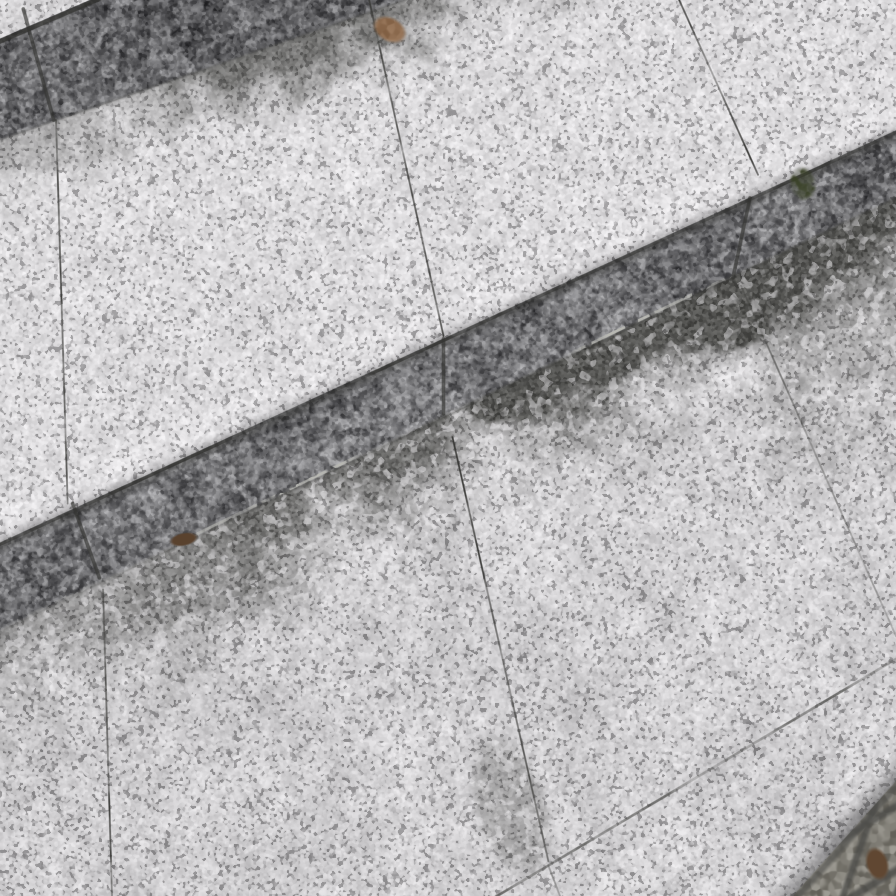
Give the GLSL for this texture, as a WebGL 2 fragment shader.

```glsl
#version 300 es
precision highp float;
// Speckled granite steps seen at a slant, with dark risers, joints, damp stains and dry leaves.
uniform vec2 u_resolution;
out vec4 fragColor;

const vec3 LIGHT = vec3(.865, .86, .868);
const vec3 RISER = vec3(.45, .45, .46);
const vec3 STAIN = vec3(.31, .31, .3);
const vec3 GAP = vec3(.2, .2, .19);
const vec3 LEDGE = vec3(.72, .72, .7);
const vec3 LEAF = vec3(.5, .37, .26);
const vec3 MOSS = vec3(.22, .25, .15);

float hash(vec2 p) {
  vec3 q = fract(p.xyx * .1031);
  q += dot(q, q.yzx + 33.33);
  return fract((q.x + q.y) * q.z);
}

// Softly blended cellular noise: each crystal has its own tone
float crystals(vec2 p, float sharpness) {
  float total = 0., weights = 1e-6;
  for (int i = 0; i < 9; i++) {
    vec2 id = floor(p) + vec2(i % 3 - 1, i / 3 - 1);
    vec2 away = id + vec2(hash(id), hash(id + 71.7)) - p;
    float w = exp(-sharpness * dot(away, away));
    total += w * hash(id + 19.3);
    weights += w;
  }
  return total / weights;
}

float blotches(vec2 p) {
  return .5 * crystals(p, 4.) + .3 * crystals(p * 2.3 + 5., 4.) + .2 * crystals(p * 6. + 9., 4.);
}

// Signed distance to a slanted line, positive above it
float slant(vec2 p, float height, float slope) {
  return (p.y - height - slope * p.x) / sqrt(1. + slope * slope);
}

// Distance to the segment from ends.xy to ends.zw
float segment(vec2 p, vec4 ends) {
  vec2 a = p - ends.xy, b = ends.zw - ends.xy;
  return length(a - b * clamp(dot(a, b) / dot(b, b), 0., 1.));
}

float stroke(float d, float halfWidth, float soft) {
  return 1. - smoothstep(halfWidth - soft, halfWidth + soft, abs(d));
}

float span(float x, float a, float b) {
  return smoothstep(a, a + .03, x) * (1. - smoothstep(b - .03, b, x));
}

float ellipse(vec2 p, vec2 center, vec2 radii, float angle) {
  float c = cos(angle), s = sin(angle);
  return 1. - smoothstep(.75, 1.15, length((p - center) * mat2(c, s, -s, c) / radii));
}

void main() {
  vec2 p = gl_FragCoord.xy / u_resolution;
  float aa = .8 / min(u_resolution.x, u_resolution.y);
  float fine = crystals(p * 310., 6.);
  float coarse = crystals(p * 150. + 40., 6.);
  float patches = blotches(p * 13.) - .5;
  float clouds = blotches(p * 34. + 3.) - .5;

  // Edges that divide treads, risers and ground
  float upperTop = slant(p, .957, .43);
  float upperFoot = slant(p, .844, .345);
  float nose = slant(p, .3945, .46);
  float foot = slant(p, .297, .483);
  float front = slant(p, -.3295, .594);
  float curb = slant(p, -.986, 1.114);

  // Granite: pale treads with dark flecks, darker mottled risers
  float fleck = 1. - smoothstep(.08, .32, fine);
  float tone = (fine - .5) * .12 + (coarse - .5) * .09 - .19 * fleck;
  vec3 upper = LIGHT - .01 + tone + clouds * .05;
  vec3 lower = LIGHT - .05 + tone + patches * .09 + clouds * .08;
  vec3 riser = RISER + (coarse - .5) * .28 + (fine - .5) * .22 + (patches + clouds) * .17;

  // Damp stains spreading from the foot of each riser
  vec3 damp = STAIN + (fine - .5) * .2;
  float depth = patches * .12 + clouds * .07 - foot;
  float right = smoothstep(.8, .9, p.x);
  float wet = .25 + .38 * smoothstep(.08, .3, p.x);
  wet *= 1. - smoothstep(-.02, .16 + .14 * right, depth);
  wet += (.15 + .35 * smoothstep(.42, .56, p.x)) * (1. - smoothstep(.01, .07 + .03 * right, depth));
  wet += .3 * ellipse(p, vec2(.57, .1), vec2(.04, .08), .3);
  wet *= 1. - .55 * smoothstep(.5, .85, coarse);
  lower = mix(lower, damp, min(wet, .95));
  wet = 1. - smoothstep(-.01, .085, patches * .1 + clouds * .06 - upperFoot);
  upper = mix(upper, damp, wet * (.35 + .4 * span(p.x, .17, .52)));

  // Rounded front edge of the upper tread
  upper += .025 * span(nose, 0., .055) - .14 * (1. - smoothstep(0., .012, nose));

  // Surfaces stacked from the lower tread upwards
  vec3 col = mix(lower, riser, smoothstep(-.003, .003, foot));
  col = mix(col, upper, smoothstep(-aa, aa, nose));
  col = mix(col, riser - .05, smoothstep(-.002, .002, upperFoot));
  col = mix(col, LIGHT - .03 + tone, smoothstep(-aa, aa, upperTop));

  // Shadow gaps and chipped pale ledge, unevenly worn
  float worn = clamp(.75 + patches + clouds, .3, 1.);
  col = mix(col, GAP, .85 * worn * stroke(nose + .002, .0018, aa));
  col = mix(col, GAP, .4 * stroke(nose + .005, .004, .005));
  col = mix(col, GAP, .75 * stroke(upperTop + .003, .0025, aa));
  col = mix(col, GAP, .45 * worn * stroke(upperFoot, .001, .003));
  col = mix(col, GAP, .5 * worn * stroke(foot + .002, .001, .003));
  float chips = span(p.x, .19, .41) + span(p.x, .63, .83) + .4 * span(p.x, 0., .12);
  col = mix(col, LEDGE, chips * worn * smoothstep(.2, .5, coarse) * stroke(foot - .001, .0015, aa));

  // Joints between slabs
  float tread = segment(p, vec4(.0625, .866, .0755, .438));
  tread = min(tread, segment(p, vec4(.412, 1, .495, .625)));
  tread = min(tread, segment(p, vec4(.758, 1, .846, .805)));
  tread = min(tread, segment(p, vec4(.505, .512, .612, .039)));
  tread = min(tread, segment(p, vec4(.115, .342, .125, 0)));
  float upright = segment(p, vec4(.026, .99, .06, .866));
  upright = min(upright, segment(p, vec4(.081, .438, .111, .355)));
  upright = min(upright, segment(p, vec4(.495, .622, .495, .538)));
  upright = min(upright, segment(p, vec4(.837, .779, .818, .69)));
  float faint = segment(p, vec4(.827, .681, 1, .29));
  faint = min(faint, segment(p, vec4(.612, .034, .625, 0)));
  col = mix(col, GAP, .9 * worn * stroke(tread, .001, aa));
  col = mix(col, GAP, .65 * stroke(upright, .002, aa));
  col = mix(col, GAP, .5 * worn * stroke(faint, .001, aa));
  col = mix(col, GAP + .1, .8 * worn * stroke(front, .0014, aa));

  // Worn curb and paved ground in the corner
  col *= 1. - .3 * (1. - smoothstep(0., .025, curb));
  vec2 paver = abs(fract(vec2(p.x - .35 * p.y, p.y - .6 * p.x) * vec2(17, 14)) - .5);
  float seam = smoothstep(.38, .48, max(paver.x, paver.y));
  vec3 ground = mix(vec3(.5, .49, .46) + (coarse - .5) * .25, GAP + .08, .7 * seam);
  col = mix(ground, col, smoothstep(-aa, aa, curb));
  col = mix(col, GAP + .1, .6 * stroke(curb + .004, .004, .003));

  // Dry leaves and a tuft of moss
  col = mix(col, LEAF + .15 * coarse, ellipse(p, vec2(.435, .967), vec2(.019, .013), -.5));
  col = mix(col, LEAF * .7, ellipse(p, vec2(.205, .398), vec2(.015, .007), .2));
  col = mix(col, LEAF * .75, ellipse(p, vec2(.979, .036), vec2(.012, .018), .3));
  col = mix(col, MOSS, coarse * 1.2 * ellipse(p, vec2(.896, .795), vec2(.014, .018), .2));
  fragColor = vec4(clamp(col, 0., 1.), 1);
}
```
